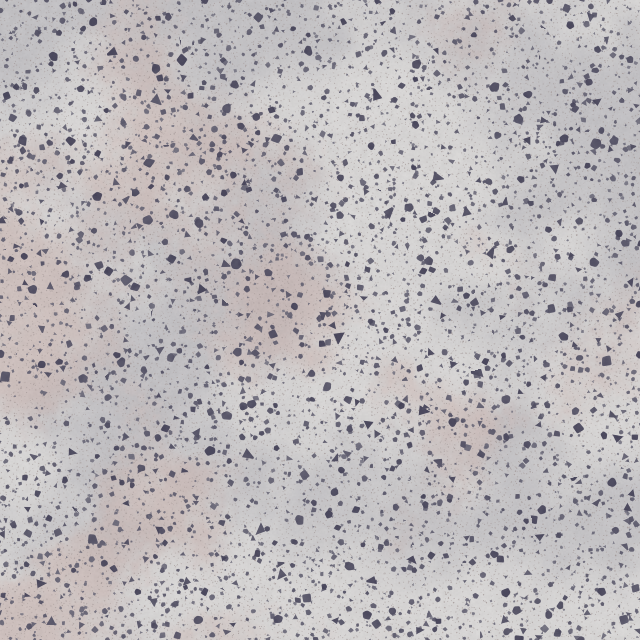
A WebGL 2 fragment shader for this texture:

```glsl
#version 300 es
precision highp float;

uniform vec2 u_resolution;
out vec4 fragColor;

#define LIGHT_STONE vec3(0.838, 0.832, 0.830)
#define GREY_STONE vec3(0.755, 0.750, 0.762)
#define PINK_STAIN vec3(0.775, 0.695, 0.680)
#define SPECK_COLOR vec3(0.635, 0.590, 0.585)
#define DARK_CHIP vec3(0.270, 0.260, 0.345)
#define PALE_CHIP vec3(0.460, 0.455, 0.510)
#define LARGE_RADIUS 0.0090
#define MEDIUM_RADIUS 0.0056
#define SMALL_RADIUS 0.0033
#define SPECK_RADIUS 0.0015
#define TAU 6.28319

vec4 hash4(vec3 p) {
    vec4 q = fract(p.xyzx * vec4(0.1031, 0.1030, 0.0973, 0.1099));
    q += dot(q, q.wzxy + 33.33);
    return fract((q.xxyz + q.yzzw) * q.zywx);
}

float valueNoise(vec2 p) {
    vec2 cell = floor(p);
    vec2 f = fract(p);
    f = f * f * (3.0 - 2.0 * f);
    float a = hash4(vec3(cell, 7.0)).x;
    float b = hash4(vec3(cell + vec2(1.0, 0.0), 7.0)).x;
    float c = hash4(vec3(cell + vec2(0.0, 1.0), 7.0)).x;
    float d = hash4(vec3(cell + vec2(1.0, 1.0), 7.0)).x;
    return mix(mix(a, b, f.x), mix(c, d, f.x), f.y);
}

float fbm(vec2 p) {
    float sum = 0.0;
    float weight = 0.5;
    for (int i = 0; i < 5; i++) {
        sum += weight * valueNoise(p);
        p = mat2(1.6, 1.2, -1.2, 1.6) * p + 17.3;
        weight *= 0.5;
    }
    return sum;
}

float smoothMax(float a, float b, float k) {
    float h = max(k - abs(a - b), 0.0) / k;
    return max(a, b) + 0.25 * k * h * h;
}

// Irregular convex fragment: an intersection of jittered half-planes.
float chipDistance(vec2 p, float radius, vec3 id) {
    vec4 shape = hash4(id + 31.0);
    int sides = 3 + int(shape.x * 3.6);
    float inner = radius * (sides == 3 ? 0.62 : 0.88);
    float rounding = radius * (sides == 3 ? 0.12 : 0.35);
    float d = length(p) - radius * 1.35;
    for (int i = 0; i < sides; i++) {
        vec4 side = hash4(id + vec3(0.0, 0.0, 53.0 + float(i)));
        float angle = TAU * (shape.y + (float(i) + 0.26 * (side.x - 0.5)) / float(sides));
        float plane = dot(p, vec2(cos(angle), sin(angle))) - inner * mix(0.72, 1.12, side.y);
        d = smoothMax(d, plane, rounding);
    }
    return d;
}

// Scattered fragments: x is coverage, y is the tone of the topmost one.
vec2 chipLayer(vec2 uv, float cells, float radius, float density, float seed, float pixel) {
    vec2 home = floor(uv * cells);
    vec2 layer = vec2(0.0);
    for (int y = -1; y <= 1; y++) {
        for (int x = -1; x <= 1; x++) {
            vec3 id = vec3(home + vec2(x, y), seed);
            vec4 random = hash4(id);
            if (random.z > density) continue;
            vec2 center = (id.xy + random.xy) / cells;
            float size = radius * mix(0.52, 1.0, random.w * random.w);
            float d = chipDistance(uv - center, size, id);
            float coverage = smoothstep(0.6, -0.6, d / pixel);
            layer.y = mix(layer.y, hash4(id + 91.0).x, coverage);
            layer.x = max(layer.x, coverage);
        }
    }
    return layer;
}

vec3 addChips(vec3 color, vec2 layer, float paleness, float mottle) {
    float tone = clamp(paleness + 0.45 * (layer.y - 0.5) + 0.5 * (mottle - 0.5), 0.0, 1.0);
    return mix(color, mix(DARK_CHIP, PALE_CHIP, tone), layer.x * mix(0.98, 0.88, paleness));
}

void main() {
    vec2 uv = gl_FragCoord.xy / u_resolution.y;
    float pixel = 1.0 / u_resolution.y;

    // Cloudy ground with grey and pink stains
    float cloud = fbm(uv * 5.0 + 3.0);
    float stain = fbm(uv * 4.2 + 41.0);
    float mottle = fbm(uv * 95.0);
    vec3 color = mix(LIGHT_STONE, GREY_STONE, smoothstep(0.36, 0.72, cloud + 0.2 * (mottle - 0.5)));
    color = mix(color, PINK_STAIN, 0.62 * smoothstep(0.50, 0.74, stain + 0.14 * (mottle - 0.5)));
    color += 0.045 * (mottle - 0.48) + 0.018 * (valueNoise(uv * 420.0) - 0.5);

    // Fine specks
    vec2 specks = chipLayer(uv, 165.0, SPECK_RADIUS, 0.72, 1.0, pixel);
    color = mix(color, SPECK_COLOR, specks.x * mix(0.4, 0.85, specks.y));

    // Fragments from small and pale to large and dark
    float crowding = mix(0.7, 1.3, valueNoise(uv * 11.0 + 5.0));
    color = addChips(color, chipLayer(uv, 85.0, SMALL_RADIUS, 0.32, 2.0, pixel), 0.85, mottle);
    color = addChips(color, chipLayer(uv, 60.0, MEDIUM_RADIUS, 0.42 * crowding, 3.0, pixel), 0.55, mottle);
    color = addChips(color, chipLayer(uv, 36.0, LARGE_RADIUS, 0.38 * crowding, 4.0, pixel), 0.22, mottle);

    fragColor = vec4(color, 1.0);
}
```
